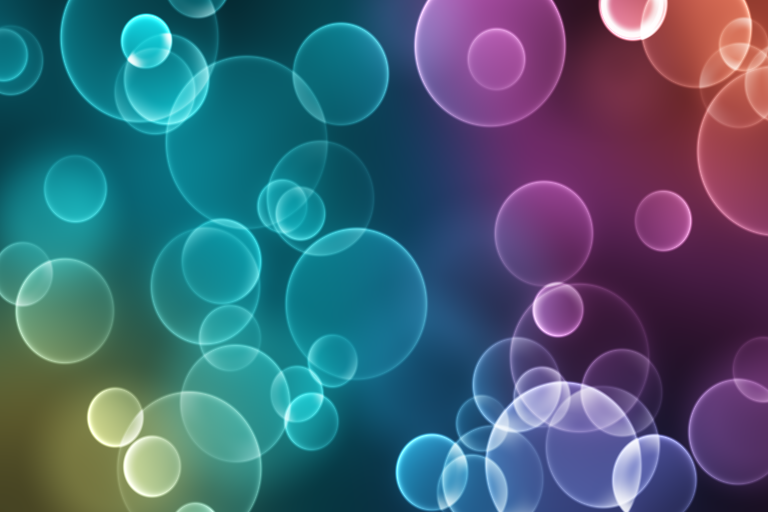
Write a Shadertoy shader that draws this background.

```glsl
vec3 hash3(float n) {
    vec3 v = fract(vec3(n) * vec3(0.1031, 0.1030, 0.0973));
    v += dot(v, v.yzx + 33.33);
    return fract((v.xxy + v.yzz) * v.zyx);
}

float valueNoise(vec2 p) {
    vec2 cell = floor(p), f = fract(p);
    f = f * f * (3.0 - 2.0 * f);
    float n = cell.x + 57.0 * cell.y + 11.0;
    return mix(mix(hash3(n).x, hash3(n + 1.0).x, f.x),
               mix(hash3(n + 57.0).x, hash3(n + 58.0).x, f.x), f.y);
}

float pool(vec2 p, vec2 center, float radius) {
    return 1.0 - smoothstep(0.15 * radius, radius, length(p - center));
}

// Light colour across the canvas: cyan, violet, and warm or blue corners
vec3 tint(vec2 p) {
    vec3 c = mix(vec3(0.05, 0.77, 0.84), vec3(0.18, 0.58, 0.84), smoothstep(0.6, 0.9, p.x));
    c = mix(c, vec3(0.78, 0.36, 0.74), smoothstep(0.8, 1.12, p.x + 0.3 * (p.y - 0.5)));
    c = mix(c, vec3(0.82, 0.82, 0.42), pool(p, vec2(0.05, 0.06), 0.62));
    c = mix(c, vec3(0.94, 0.40, 0.30), pool(p, vec2(1.5, 0.95), 0.55));
    return mix(c, vec3(0.34, 0.48, 0.86), 0.85 * pool(p, vec2(1.24, 0.0), 0.42));
}

void mainImage(out vec4 fragColor, in vec2 fragCoord) {
    vec2 p = fragCoord / iResolution.y;
    float aspect = iResolution.x / iResolution.y;
    float edge = 0.002 + 0.6 / iResolution.y;

    // Dim, cloudy backdrop with darker pockets
    float shade = 0.30 + 0.26 * valueNoise(p * 3.0 + 2.0);
    shade *= 1.0 - 0.55 * pool(p, vec2(1.03, 0.3), 0.38);
    shade *= 1.0 - 0.6 * pool(p, vec2(0.3, 1.08), 0.42);
    shade *= 1.0 - 0.5 * pool(p, vec2(1.5, 0.1), 0.4);
    shade *= 1.0 - 0.4 * pool(p, vec2(1.15, 0.98), 0.28);
    vec3 col = tint(p) * shade + vec3(0.02, 0.01, 0.025);

    // Blurred glows far out of focus
    for (int i = 0; i < 10; i++) {
        vec3 h = hash3(float(i) + 71.0);
        vec2 center = fract(float(i) * vec2(0.7549, 0.5698) + 0.3 * h.xy) * vec2(aspect, 1.0);
        float radius = 0.07 + 0.10 * h.z;
        float glow = 1.0 - smoothstep(-0.06, 0.06, length(p - center) - radius);
        col = 1.0 - (1.0 - col) * (1.0 - 0.24 * glow * tint(center));
    }

    // Translucent discs with thin bright rims
    float covered = 0.0;
    for (int i = 0; i < 52; i++) {
        vec3 h = hash3(float(i) + 5.0);
        vec3 k = hash3(float(i) + 140.0);
        vec2 center = fract(float(i) * vec2(0.7549, 0.5698) + 0.5 * h.xy);
        center = (center * 1.1 - 0.05) * vec2(aspect, 1.0);
        float radius = mix(0.052, 0.178, h.z * h.z);
        vec2 q = (p - center) * vec2(1.07, 1.0);
        float d = length(q) - radius;
        float inside = 1.0 - smoothstep(-edge, edge, d);

        // Most discs are faint; some, mainly small ones, shine
        float shine = smoothstep(0.55, 0.9, k.x);
        float power = mix(0.15, 0.42, k.x) + shine * mix(0.5, 0.12, h.z);
        vec2 facing = vec2(cos(6.2832 * k.y), sin(6.2832 * k.y));
        float slope = 0.78 + 0.4 * dot(q, facing) / radius;
        float rimSide = 0.65 + 0.35 * dot(normalize(q + 1e-5), facing);
        float rim = inside * exp(-abs(d + 0.003) / 0.004) * rimSide;
        float halo = exp(-abs(d) / 0.018) * 0.12 * k.z;

        vec3 light = tint(mix(p, center, 0.5));
        vec3 add = light * (inside * power * slope + halo);
        add += mix(light, vec3(1.0), 0.5) * rim * (0.12 + 1.1 * power);
        col = 1.0 - (1.0 - col) * (1.0 - min(add, 1.0));

        // Overlapping outer zones burn toward white
        float zone = inside * smoothstep(0.5, 0.95, length(q) / radius) * power;
        col += min(3.2 * zone * covered, 0.9) * (1.0 - col);
        covered = max(covered, zone);
    }

    // Deepen the shadows while keeping the lights
    col = mix(col, col * col * (3.0 - 2.0 * col), 0.4);
    fragColor = vec4(clamp(col, 0.0, 1.0), 1.0);
}
```
